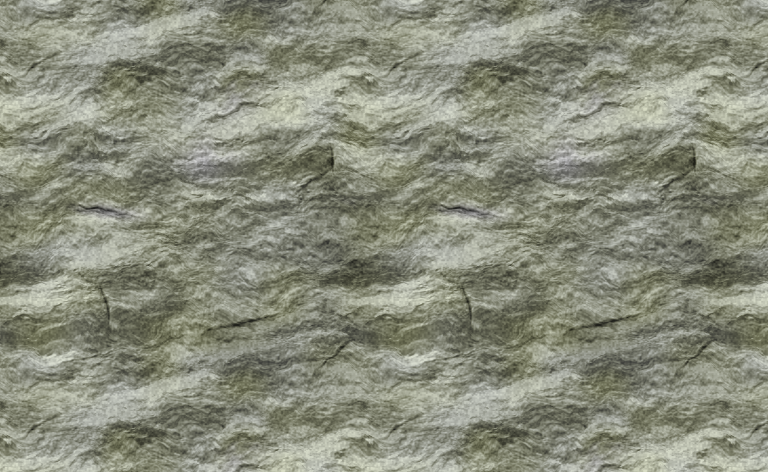
A Shadertoy shader for this texture:

```glsl
// Weathered grey-green rock face: a seamless square tile with ledges, cracks and lichen grain.

// Centre and half extent of each crack, in tile units with y pointing down.
// The first two are hairlines, the rest cast a shadow.
const vec4 CRACKS[10] = vec4[10](
    vec4(.21, .99, .135, -.030), vec4(.45, .945, .100, -.022),
    vec4(.665, .888, .115, -.038), vec4(.65, .303, .100, -.042),
    vec4(.86, .505, .060, -.035), vec4(.285, .58, .105, .015),
    vec4(.29, .845, .015, .055), vec4(.10, .172, .050, -.035),
    vec4(.925, .99, .065, -.050), vec4(.92, .45, .006, .040));

// Integer hash to 0..1
float hash(uvec2 v) {
    uint h = v.x * 1597u + v.y * 51749u + 977u;
    h = (h ^ (h >> 15)) * 73244475u;
    h = (h ^ (h >> 13)) * 73244475u;
    return float((h ^ (h >> 16)) & 65535u) / 65535.0;
}

float cell(vec2 i, vec2 period) {
    return hash(uvec2(mod(i + .5, period)) + uvec2(period) * 7u);
}

// Value noise that wraps on the unit tile
float noise(vec2 p, vec2 period) {
    p *= period;
    vec2 i = floor(p), f = p - i;
    f = f * f * f * (f * (f * 6. - 15.) + 10.);
    return mix(mix(cell(i, period), cell(i + vec2(1, 0), period), f.x),
               mix(cell(i + vec2(0, 1), period), cell(i + 1., period), f.x), f.y);
}

float fbm(vec2 p, vec2 period, int octaves) {
    float sum = 0., amp = .5;
    for (int i = 0; i < octaves; i++) {
        sum += amp * noise(p, period);
        period *= 2.;
        amp *= .5;
    }
    return sum;
}

// Offset to the nearest repeat of a centre
vec2 wrapTo(vec2 p, vec2 centre) {
    vec2 r = p - centre;
    return r - round(r);
}

float patchAt(vec2 p, vec2 centre, vec2 radius) {
    vec2 r = wrapTo(p, centre) / radius;
    return exp(-dot(r, r));
}

// Rough relief with stepped ledges along its contours
float height(vec2 p) {
    float base = fbm(p, vec2(3, 5), 7);
    float steps = base * 9. + noise(p, vec2(7, 9));
    float ledge = floor(steps) + smoothstep(.72, 1., fract(steps));
    return base + .028 * ledge * smoothstep(.3, .75, noise(p + .37, vec2(5, 8)));
}

// Change of tone from dark cracks, their shadows and lit upper lips
float crackTone(vec2 p) {
    float tone = 0.;
    for (int i = 0; i < 10; i++) {
        vec2 r = wrapTo(p, CRACKS[i].xy), axis = CRACKS[i].zw;
        float t = clamp(dot(r, axis) / dot(axis, axis), -1., 1.);
        float d = length(r - axis * t), taper = 1. - .75 * t * t;
        float below = smoothstep(-.004, .004, (r.y * axis.x - r.x * axis.y) / length(axis));
        float depth = i < 2 ? .25 : 1.;
        float line = 1. - smoothstep(.001, .003 + .005 * taper * depth, d);
        tone -= line * (.12 + .10 * depth) * taper;
        tone -= below * depth * .15 * taper * exp(-d / .022);
        tone += (1. - below) * .09 * taper * exp(-d / .014);
    }
    return tone;
}

void mainImage(out vec4 fragColor, in vec2 fragCoord) {
    // 2.12 square tiles across, 1.30 down, counted from the top left
    vec2 p = vec2(fragCoord.x, iResolution.y - fragCoord.y) / iResolution.x * 2.1215;
    vec2 warp = vec2(fbm(p, vec2(5, 6), 4), fbm(p + .43, vec2(6, 7), 4)) - .47;
    vec2 q = p + .09 * warp;
    float mottle = fbm(q + .21, vec2(6, 11), 5) - .48;

    // Light from the upper left
    float slope = (height(q + vec2(.002, .0045)) - height(q)) / .005;
    float tone = .555 + .15 * clamp(slope * .27, -1.3, 1.1);

    // Broad shading: a dark band, dim hollows and pale worn faces
    tone += .22 * mottle + .025 * cos(6.2832 * (p.y - .42));
    tone -= .09 * patchAt(q, vec2(.91, .68), vec2(.14, .11));
    tone -= .10 * patchAt(q, vec2(.32, .22), vec2(.12, .035));
    tone -= .11 * patchAt(q, vec2(.66, .96), vec2(.10, .05));
    tone -= .10 * patchAt(q, vec2(.93, .52), vec2(.07, .06));
    tone += .12 * patchAt(q, vec2(.18, .87), vec2(.10, .12));
    tone += crackTone(p + .05 * warp + .006 * (noise(p, vec2(45)) - .5));

    // Speckled grain
    float grain = noise(p, vec2(190, 210)) + .7 * noise(p, vec2(97, 113)) - .85;
    tone += .13 * grain;
    tone = clamp(tone, .13, .86);

    // Olive shadows, greyer highlights
    vec3 rock = tone * vec3(.98, 1., mix(.82, .92, smoothstep(.38, .72, tone)));
    rock.b -= .06 * (noise(q, vec2(9, 13)) - .5);

    // Bare stone with a violet cast
    float bare = patchAt(q, vec2(.66, .245), vec2(.05, .06))
               + .7 * patchAt(q, vec2(.58, .43), vec2(.08, .06))
               + .8 * patchAt(q, vec2(.30, .59), vec2(.09, .02))
               + .7 * patchAt(q, vec2(.98, .59), vec2(.06, .03));
    bare *= smoothstep(-.12, .12, mottle);
    rock = mix(rock, tone * vec3(1.06, 1.05, 1.09), min(bare, 1.));
    fragColor = vec4(rock, 1.);
}
```
